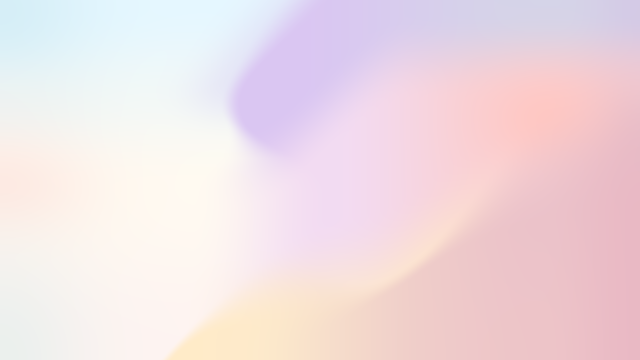
Reproduce this background procedurally as a WebGL 2 fragment shader.

```glsl
#version 300 es
precision highp float;
// Soft pastel gradient mesh: a pale sky-to-cream field on the left, a folded
// lilac and pink sheet on the right, then a butter wave and a rose wave below.
// Each sheet is a colour field blended in along a curve of varying softness.
uniform vec2 u_resolution;
out vec4 fragColor;

// Elliptical Gaussian spot, 1 at its centre.
float glow(vec2 p, vec2 centre, vec2 radius) {
    vec2 d = (p - centre) / radius;
    return exp(-dot(d, d));
}

// Smooth edge: 0 below -softness, 1 above +softness.
float edge(float dist, float softness) {
    return smoothstep(-softness, softness, dist);
}

// Pale field: sky blue at the top, cream in the middle, blush at the foot.
vec3 paleField(vec2 p) {
    vec3 c = mix(vec3(0.995, 0.955, 0.945), vec3(1.0, 0.98, 0.945), smoothstep(0.05, 0.48, p.y));
    c = mix(c, vec3(0.95, 0.975, 0.97), smoothstep(0.48, 0.78, p.y));
    c = mix(c, vec3(0.90, 0.97, 1.0), smoothstep(0.72, 0.98, p.y));
    c = mix(c, vec3(0.83, 0.93, 0.965), 0.9 * glow(p, vec2(0.0, 0.97), vec2(0.25, 0.22)));
    c = mix(c, vec3(0.93, 0.945, 0.94), 0.6 * glow(p, vec2(0.0, 0.70), vec2(0.25, 0.12)));
    c = mix(c, vec3(1.0, 0.915, 0.885), glow(p, vec2(0.0, 0.48), vec2(0.25, 0.15)));
    return mix(c, vec3(0.92, 0.94, 0.93), glow(p, vec2(0.0), vec2(0.24, 0.32)));
}

// Folded sheet: lilac and grey blue above, pink below, with a coral spot.
vec3 foldField(vec2 p) {
    vec3 top = mix(vec3(0.855, 0.775, 0.95), vec3(0.835, 0.83, 0.91), smoothstep(0.75, 1.5, p.x));
    top = mix(top, vec3(0.83, 0.79, 0.90), smoothstep(1.55, 1.8, p.x));
    vec3 pink = mix(vec3(0.95, 0.86, 0.95), vec3(0.975, 0.82, 0.84), smoothstep(0.9, 1.35, p.x));
    float start = mix(0.68, 1.0, smoothstep(0.65, 1.15, p.x));
    vec3 c = mix(pink, top, smoothstep(start - 0.24, start, p.y + 0.04));
    vec3 rim = vec3(0.895, 0.74, 0.79);
    c = mix(c, rim, smoothstep(1.48, 1.76, p.x) * (1.0 - smoothstep(0.58, 0.95, p.y)));
    return mix(c, vec3(1.0, 0.78, 0.76), 0.95 * glow(p, vec2(1.52, 0.67), vec2(0.19, 0.15)));
}

// Lower field: butter at the left, turning to peach and then rose.
vec3 roseField(vec2 p) {
    vec3 c = mix(vec3(0.99, 0.918, 0.80), vec3(0.94, 0.815, 0.79), smoothstep(0.65, 1.2, p.x));
    vec3 rose = mix(vec3(0.93, 0.77, 0.785), vec3(0.92, 0.76, 0.79), smoothstep(0.0, 0.5, p.y));
    c = mix(c, rose, smoothstep(1.0, 1.5, p.x));
    return mix(c, vec3(0.915, 0.725, 0.77), smoothstep(1.5, 1.78, p.x));
}

void main() {
    vec2 p = gl_FragCoord.xy / u_resolution.y;
    p.x *= 16.0 * u_resolution.y / (9.0 * u_resolution.x);

    vec3 colour = paleField(p);

    // Rounded left side of the fold, crisp at its nose and soft further down.
    float rise = max(p.y - 0.71, -0.15);
    float foldX = 0.64 + 0.93 * (sqrt(rise * rise + 0.0064) - 0.08);
    float foldDist = p.x - foldX;
    float above = smoothstep(0.6, 0.78, p.y);
    float halo = exp(-pow(min(foldDist, 0.0) / 0.12, 2.0));
    colour = mix(colour, vec3(0.875, 0.86, 0.96), 0.65 * above * halo);
    float foldSoft = 0.03 + 0.04 * smoothstep(0.75, 1.0, p.y)
                   + 0.16 * (1.0 - smoothstep(0.46, 0.66, p.y));
    colour = mix(colour, foldField(p), edge(foldDist, foldSoft));

    // Butter wave, sharp at the lower left and melting upward to the right.
    float butterY = 0.26 * (1.0 - exp(-4.5 * (p.x - 0.46)))
                  + 0.22 * smoothstep(1.0, 1.45, p.x);
    float butterSoft = 0.02 + 0.15 * smoothstep(0.48, 0.95, p.x);
    float butter = edge(butterY - p.y, butterSoft) * (1.0 - smoothstep(1.15, 1.55, p.x));
    colour = mix(colour, vec3(1.0, 0.92, 0.785), butter);

    // Rose wave, crispest in the middle of its climb.
    float roseY = 0.17 + 0.42 * smoothstep(0.95, 1.65, p.x);
    float roseSoft = 0.025 + 0.16 * smoothstep(1.15, 1.6, p.x)
                   + 0.12 * (1.0 - smoothstep(0.75, 1.08, p.x));
    float rose = edge(roseY - p.y, roseSoft) * smoothstep(0.5, 0.85, p.x);
    colour = mix(colour, roseField(p), rose);

    fragColor = vec4(colour, 1.0);
}
```
